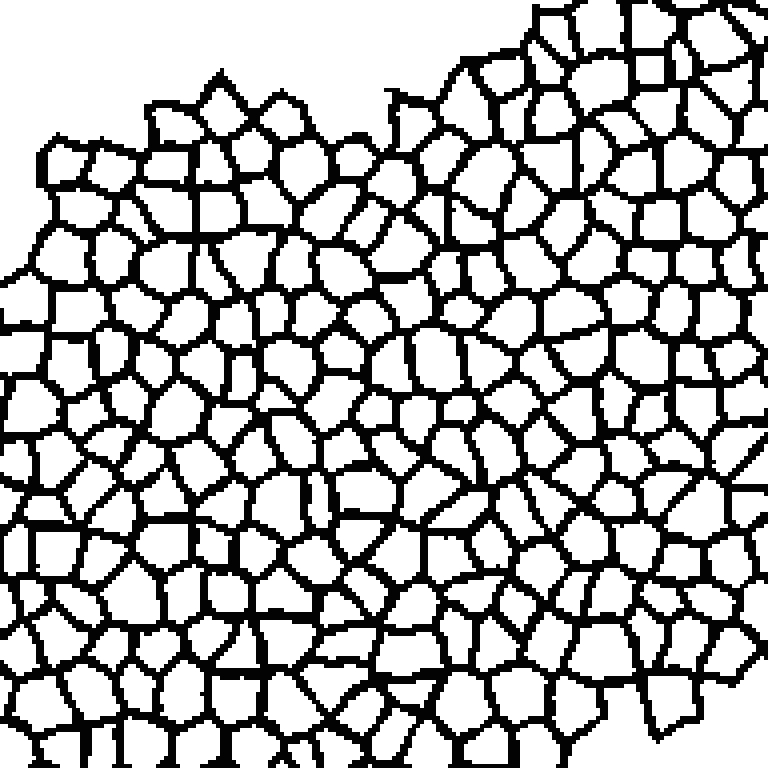
Reproduce this pattern procedurally as a WebGL 2 fragment shader.

```glsl
#version 300 es
precision highp float;

// Sheet of plant-like cells: black walls of a weighted cellular diagram on white,
// cut to a ragged tissue outline and rasterised into coarse square blocks.
// Walls are bisectors between scattered sites; empty sites have no walls between them.

uniform vec2 u_resolution;
out vec4 fragColor;

const vec3 PAPER = vec3(1.0);
const vec3 INK = vec3(0.01);
const float CELLS = 16.0;        // cells across the canvas
const float BLOCKS = 192.0;      // raster blocks across the canvas
const float WALL_WIDTH = 0.0124; // in canvas units
const float JITTER = 0.74;
const float SIZE_SPREAD = 0.22;

vec3 hash3(vec2 p) {
    vec3 q = fract(p.xyx * vec3(0.1031, 0.1030, 0.0973));
    q += dot(q, q.yxz + 33.33);
    return fract((q.xxy + q.yzz) * q.zyx);
}

// Site position in xy and size weight in z, on staggered rows.
vec3 cellSite(vec2 id) {
    vec3 h = hash3(id + 71.0);
    vec2 centre = id + vec2(0.25 + 0.5 * mod(id.y, 2.0), 0.5);
    return vec3(centre + JITTER * (h.xy - 0.5), SIZE_SPREAD * h.z * h.z);
}

// Weighted squared distance from a point to a site.
float sitePower(vec2 p, vec3 site) {
    vec2 d = p - site.xy;
    return dot(d, d) - site.z;
}

// True where a site, in canvas units, belongs to the tissue.
bool inTissue(vec2 s) {
    float top = 0.85 + 0.025 * sin(20.0 * s.x - 4.5) + 0.2 * smoothstep(0.6, 0.78, s.x);
    float shoulder = 0.64 + 1.9 * s.x;
    float bottom = mix(-1.0, 0.075, smoothstep(0.68, 0.73, s.x))
                 + 0.04 * smoothstep(0.9, 1.0, s.x);
    return s.x > 0.012 && s.y < min(top, shoulder) && s.y > bottom;
}

// Slight bending of the walls by layered sines.
vec2 bend(vec2 p) {
    return p + 0.045 * sin(3.7 * p.yx + vec2(0.4, 2.1))
             + 0.025 * sin(8.3 * p.yx + vec2(1.7, 0.6));
}

// Distance to the nearest tissue wall, in cell units.
float wallDistance(vec2 p) {
    vec2 base = floor(p);
    vec2 ownId = base;
    vec3 own = vec3(0.0);
    float ownPower = 1e5;
    for (int y = -2; y <= 2; y++)
    for (int x = -2; x <= 2; x++) {
        vec2 id = base + vec2(x, y);
        vec3 site = cellSite(id);
        float power = sitePower(p, site);
        if (power < ownPower) {
            ownPower = power;
            own = site;
            ownId = id;
        }
    }

    bool ownInside = inTissue(own.xy / CELLS);
    float nearest = 1e5;
    for (int y = -2; y <= 2; y++)
    for (int x = -2; x <= 2; x++) {
        if (x == 0 && y == 0) continue;
        vec3 site = cellSite(ownId + vec2(x, y));
        if (ownInside || inTissue(site.xy / CELLS)) {
            float gap = sitePower(p, site) - ownPower;
            nearest = min(nearest, 0.5 * gap / distance(site.xy, own.xy));
        }
    }
    return nearest;
}

// One raster block: 1 on a wall, 0 elsewhere.
float blockInk(vec2 block) {
    vec2 p = bend((block + 0.5) / BLOCKS * CELLS);
    return step(wallDistance(p), 0.5 * WALL_WIDTH * CELLS);
}

void main() {
    float side = min(u_resolution.x, u_resolution.y);
    vec2 grid = gl_FragCoord.xy / side * BLOCKS - 0.5;
    vec2 block = floor(grid);

    // Box-filter the block edges over one pixel.
    float pixel = BLOCKS / side;
    vec2 t = clamp((fract(grid) - 0.5) / pixel + 0.5, 0.0, 1.0);
    float lower = mix(blockInk(block), blockInk(block + vec2(1.0, 0.0)), t.x);
    float upper = mix(blockInk(block + vec2(0.0, 1.0)), blockInk(block + 1.0), t.x);
    fragColor = vec4(mix(PAPER, INK, mix(lower, upper, t.y)), 1.0);
}
```
